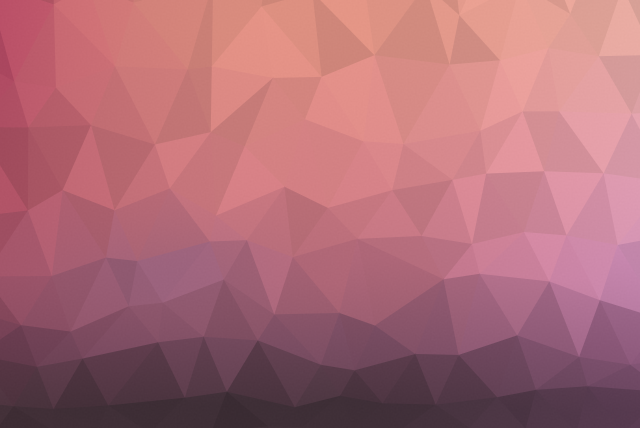
This background is drawn by a Shadertoy shader. Its source:

```glsl
// Low-poly dusk: a staggered, jittered lattice is cut into flat triangles.
// Each facet takes its colour from a smooth sunset field (crimson left, peach top,
// lilac right, dark plum ground); two rolling ridges bend the lower rows.

#define COLUMNS 12.0
#define ROWS 8.0
#define ROW_CURVE 1.3     // packs rows closer near the ground
#define JITTER 0.28       // vertex scatter, in cells
#define STAGGER 0.25      // sideways shift of alternate rows
#define RIDGE_HEIGHT 0.042
#define RIDGE_PERIOD 0.458
#define FACET_CONTRAST 0.065
#define FACET_BLEND 0.3   // 0 = flat facets, 1 = smooth field
#define GRAIN 0.022

vec2 hash2(vec2 p) {
    vec2 h = vec2(dot(p, vec2(127.1, 311.7)), dot(p, vec2(269.5, 183.3)));
    return fract(sin(h) * 43758.5);
}

float gradientNoise(vec2 p) {
    vec2 i = floor(p), f = fract(p);
    vec2 u = f * f * (3.0 - 2.0 * f);
    vec2 e = vec2(0.0, 1.0);
    float a = dot(hash2(i) - 0.5, f);
    float b = dot(hash2(i + e.yx) - 0.5, f - e.yx);
    float c = dot(hash2(i + e.xy) - 0.5, f - e.xy);
    float d = dot(hash2(i + e.yy) - 0.5, f - e.yy);
    return mix(mix(a, b, u.x), mix(c, d, u.x), u.y);
}

// One horizontal band: left edge, centre and right edge colours
vec3 band(vec3 left, vec3 centre, vec3 right, float x) {
    float fromLeft = 1.0 - clamp(x / 0.45, 0.0, 1.0);
    float toRight = clamp((x - 0.45) / 0.55, 0.0, 1.0);
    vec3 col = mix(centre, left, fromLeft * fromLeft);
    return mix(col, right, pow(toRight, 1.8));
}

float ramp(float lo, float hi, float v) {
    return clamp((v - lo) / (hi - lo), 0.0, 1.0);
}

vec3 duskField(vec2 p) {
    vec3 ground = band(vec3(0.25, 0.18, 0.21), vec3(0.24, 0.18, 0.21), vec3(0.36, 0.24, 0.33), p.x);
    vec3 hills = band(vec3(0.44, 0.25, 0.33), vec3(0.46, 0.29, 0.37), vec3(0.57, 0.36, 0.50), p.x);
    vec3 haze = band(vec3(0.63, 0.32, 0.40), vec3(0.71, 0.41, 0.47), vec3(0.80, 0.55, 0.71), p.x);
    vec3 rose = band(vec3(0.66, 0.31, 0.38), vec3(0.80, 0.48, 0.50), vec3(0.88, 0.62, 0.70), p.x);
    vec3 peach = band(vec3(0.67, 0.27, 0.37), vec3(0.86, 0.56, 0.50), vec3(0.90, 0.67, 0.63), p.x);
    vec3 col = mix(ground, hills, ramp(0.05, 0.20, p.y));
    col = mix(col, haze, ramp(0.20, 0.36, p.y));
    col = mix(col, rose, ramp(0.36, 0.57, p.y));
    col = mix(col, peach, ramp(0.57, 0.95, p.y));
    // Mauve shadow above the left ridge
    vec2 m = (p - vec2(0.26, 0.36)) / vec2(0.17, 0.10);
    return mix(col, vec3(0.54, 0.36, 0.47), 0.75 * exp(-dot(m, m)));
}

// Lattice vertex in canvas units (0 to 1 on both axes)
vec2 meshVertex(vec2 id) {
    vec2 q = id + (hash2(id + 7.0) - 0.5) * 2.0 * JITTER;
    q.x += (mod(id.y, 2.0) - 0.5) * 2.0 * STAGGER;
    float h = q.y / ROWS;
    vec2 p = vec2(q.x / COLUMNS, sign(h) * pow(abs(h), ROW_CURVE));
    float nearRidge = exp(-pow((p.y - 0.27) / 0.12, 2.0));
    float roll = cos(6.2832 * (p.x - 0.309) / RIDGE_PERIOD);
    p.y += nearRidge * (0.015 + RIDGE_HEIGHT * roll);
    p.y += 0.06 * (p.x - 0.5) * sin(3.1416 * clamp(p.y, 0.0, 1.0));
    return p;
}

// Signed distance to the left side of the edge a-b
float edgeSide(vec2 p, vec2 a, vec2 b) {
    vec2 e = b - a, w = p - a;
    return (e.x * w.y - e.y * w.x) / max(length(e), 1e-5);
}

// Adds one counter-clockwise facet: rgb holds weighted colour, a the coverage
void addFacet(inout vec4 sum, vec2 p, vec2 a, vec2 b, vec2 c, vec2 seed, vec2 aspect) {
    vec2 s = p * aspect;
    a *= aspect; b *= aspect; c *= aspect;
    float d = min(edgeSide(s, a, b), min(edgeSide(s, b, c), edgeSide(s, c, a)));
    float cover = clamp(0.5 + d * iResolution.y, 0.0, 1.0);
    if (cover <= 0.0) return;
    vec2 centre = (a + b + c) / (3.0 * aspect);
    float shade = 1.0 + FACET_CONTRAST * (2.0 * hash2(seed).x - 1.0);
    sum += cover * vec4(duskField(mix(centre, p, FACET_BLEND)) * shade, 1.0);
}

void mainImage(out vec4 fragColor, in vec2 fragCoord) {
    vec2 p = fragCoord / iResolution.xy;
    vec2 aspect = vec2(iResolution.x / iResolution.y, 1.0);
    vec2 cell = floor(vec2(p.x * COLUMNS, pow(p.y, 1.0 / ROW_CURVE) * ROWS));
    vec4 sum = vec4(duskField(p), 1.0) * 0.001;

    // Split each nearby quad along its shorter diagonal
    for (int j = -1; j <= 1; j++)
    for (int i = -1; i <= 1; i++) {
        vec2 id = cell + vec2(i, j);
        vec2 a = meshVertex(id), b = meshVertex(id + vec2(1, 0));
        vec2 c = meshVertex(id + vec2(1, 1)), d = meshVertex(id + vec2(0, 1));
        bool useAC = length((c - a) * aspect) < length((d - b) * aspect);
        addFacet(sum, p, a, b, useAC ? c : d, id + 31.0, aspect);
        addFacet(sum, p, useAC ? a : b, c, d, id + 57.0, aspect);
    }
    vec3 col = sum.rgb / sum.a;

    // Fine paper grain
    col += GRAIN * gradientNoise(p * aspect * 230.0);
    fragColor = vec4(col, 1.0);
}
```
